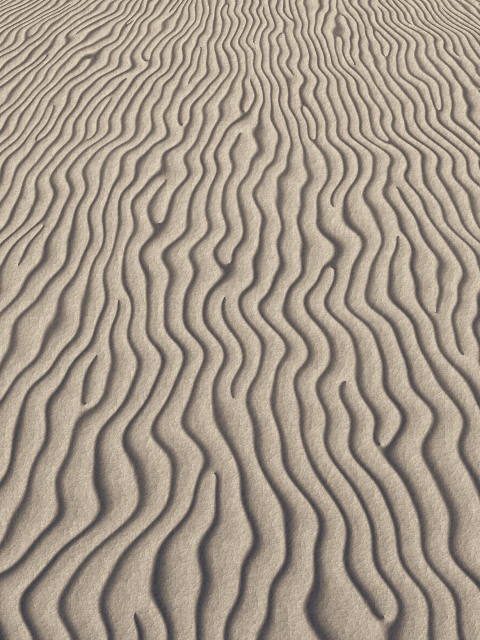
Reproduce this texture procedurally as a WebGL 2 fragment shader.

```glsl
#version 300 es
precision highp float;
// Wind-blown sand ripples in low side light, receding toward a high horizon.

uniform vec2 u_resolution;
out vec4 fragColor;

vec2 hash2(vec2 p) {
  p = fract(p * vec2(0.1031, 0.1137) + 0.37);
  p += dot(p, p.yx + 23.45);
  return fract(vec2(p.x * p.y * 95.43, (p.x + p.y) * p.x * 71.37));
}

// Cellular grains: each cell is a small bump lit from the upper left.
float grains(vec2 p) {
  vec2 cell = floor(p), nearest = vec2(2.0);
  float shade = 0.0;
  for (int j = -1; j <= 1; j++)
    for (int i = -1; i <= 1; i++) {
      vec2 c = cell + vec2(i, j);
      vec2 rnd = hash2(c);
      vec2 d = p - c - rnd;
      if (dot(d, d) < dot(nearest, nearest)) {
        nearest = d;
        shade = rnd.x + rnd.y - 1.0;
      }
    }
  return dot(nearest, vec2(-0.8, 0.6)) + 0.45 * shade;
}

// Layered sines that bend neighbouring ripples together.
float meander(vec2 g) {
  float u = g.x, v = g.y;
  return 0.34 * sin(0.9 * v + 0.38 * u + 2.0 * sin(0.23 * v - 0.27 * u))
       + 0.20 * sin(1.7 * v - 0.55 * u + 1.6 * sin(0.36 * u + 0.31 * v))
       + 0.55 * sin(0.31 * v + 0.21 * u + 1.0)
       + 0.07 * sin(3.3 * v + 0.9 * u + 2.0 * sin(0.7 * u));
}

// Scattered pairs of dislocations, where ripples fork, end or rejoin.
float forks(vec2 g) {
  vec2 size = vec2(5.0, 7.0), cell = floor(g / size);
  float phase = 0.0;
  for (int j = -1; j <= 1; j++)
    for (int i = -1; i <= 1; i++) {
      vec2 c = cell + vec2(i, j);
      vec2 rnd = hash2(c + 61.0), rnd2 = hash2(c + 137.0);
      vec2 d = g - (c + 0.25 + 0.5 * rnd) * size;
      vec2 arm = vec2(rnd2.y - 0.5, mix(0.8, 2.3, rnd2.x));
      arm *= rnd.x + rnd2.y > 1.0 ? 1.0 : -1.0;
      vec2 a = d - arm, b = d + arm;
      float angle = atan(a.x * b.y - a.y * b.x, dot(a, b));
      phase += angle / 6.2832 * smoothstep(1.0, 0.5, length(d / vec2(6.0, 8.5)));
    }
  return phase;
}

// Sand colour from deep shadow (0) to sunlit crest (1).
vec3 sandColor(float tone) {
  vec3 color = mix(vec3(0.27, 0.27, 0.29), vec3(0.82, 0.77, 0.69), tone);
  return color - vec3(0.0, 0.1, 0.17) * max(tone * (1.0 - tone), 0.0);
}

void main() {
  vec2 p = gl_FragCoord.xy / u_resolution * vec2(1.0, 1.3333);
  float height = p.y / 1.3333;

  // Ground coordinates, one unit per ripple, converging on a vanishing point.
  float depth = 1.65 - p.y;
  float slant = (p.x - 0.57) / depth;
  vec2 ground = 21.0 * vec2(slant, -log(depth));
  float blur = 21.0 / depth * length(vec2(1.0, slant)) / u_resolution.x;

  // Ripple profile: crisp crest edge on the left, soft trough on the right.
  float s = fract(ground.x + meander(ground) + forks(ground)) - 0.5;
  float spread = 0.06 * sin(0.8 * ground.y + 1.3 * ground.x);
  float shadow = smoothstep(-0.11 - 0.6 * blur, 0.02, s)
               * (1.0 - smoothstep(0.03, min(0.34 + spread + 0.4 * blur, 0.5), s));
  float patchy = 0.5 + 0.5 * sin(0.6 * ground.y - 0.9 * ground.x + 2.0 * sin(0.5 * ground.x));
  shadow *= mix(1.04, 0.74, height) * mix(0.86, 1.0, patchy);

  // Lit sand with the swell of each ripple, lumps and fine grains.
  float tone = mix(0.76, 0.97, height) + 0.09 * cos(6.2832 * (s + 0.2));
  tone += 0.05 * grains(p * vec2(48.0, 36.0));
  tone = mix(tone, 0.0, shadow);
  tone += (0.12 * grains(p * 210.0) + 0.09 * grains(p * 110.0 + 7.0))
        * mix(1.0, 0.5, shadow) * mix(1.1, 0.8, height);

  fragColor = vec4(sandColor(clamp(tone, -0.1, 1.1)), 1.0);
}
```
